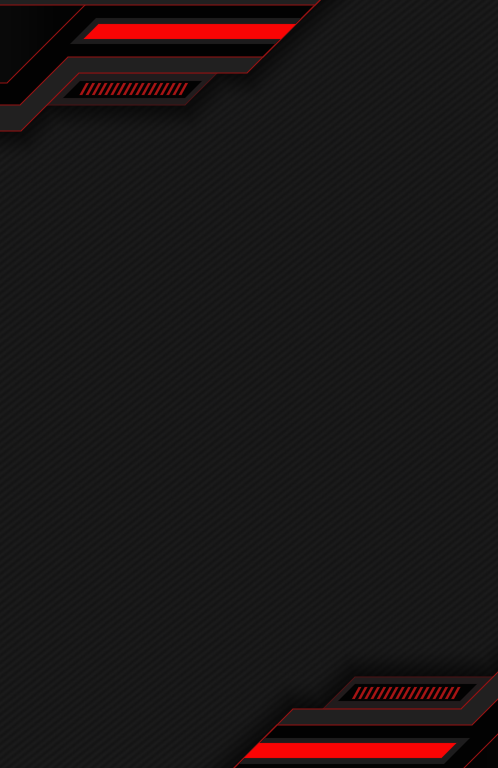
This background is drawn by a Shadertoy shader. Its source:

```glsl
// Dark brushed backdrop with two angular red and black corner panels.
// Each panel is built from bands in y and along a 45 degree slant; the lower
// right panel is the upper left one turned half a circle and shifted.

const vec2 DESIGN = vec2(498.0, 768.0);     // design units across the canvas
const vec2 TURN_SUM = vec2(540.0, 782.0);   // half-turn: p -> TURN_SUM - p
const vec3 BACKDROP = vec3(0.092, 0.092, 0.093);
const vec3 PLATE = vec3(0.130, 0.125, 0.125);
const vec3 FRAME = vec3(0.115, 0.110, 0.112);
const vec3 BADGE = vec3(0.130, 0.105, 0.108);
const vec3 BLACK = vec3(0.006);
const vec3 RED = vec3(0.98, 0.015, 0.015);
const vec3 LINE_RED = vec3(0.60, 0.07, 0.07);
const vec3 DIM_RED = vec3(0.30, 0.07, 0.08);
const vec3 HATCH_RED = vec3(0.66, 0.08, 0.08);
const float LINE_HALF = 0.5;
const float SOFTNESS = 1.4;                 // edge blur in output pixels
const float STRIPE_PERIOD = 5.8;
const float STRIPE_DEPTH = 0.024;
const float GRAIN = 0.004;
const float SHADOW_REACH = 30.0;
const float HATCH_STEP = 6.2;

float hash(vec2 p) {
    p = fract(p * vec2(0.1031, 0.1137));
    p += dot(p, p.yx + 33.33);
    return fract((p.x + p.y) * p.x * 17.0);
}

// Signed distance to the strip lo < v < hi
float band(float v, float lo, float hi) {
    return max(lo - v, v - hi);
}

// Strip in y cut by two slanted ends
float slab(vec2 p, float top, float bottom, float left, float right) {
    return max(band(p.y, top, bottom), band(p.x + p.y, left, right) * 0.7071);
}

// Long arm with a deeper step on its left side
float steppedArm(vec2 p, float armY, float stepY, float stepSlant) {
    float slant = p.x + p.y;
    float stepPart = max(p.y - stepY, (slant - stepSlant) * 0.7071);
    return max((slant - 320.0) * 0.7071, min(p.y - armY, stepPart));
}

float fill(float d, float aa) {
    return 1.0 - smoothstep(-0.5 * aa, 0.5 * aa, d);
}

float outline(float d, float aa) {
    return fill(abs(d) - LINE_HALF, aa);
}

vec3 backdrop(vec2 p) {
    float stripe = sin(6.28319 * dot(p, vec2(0.62, 0.785)) / STRIPE_PERIOD);
    float grain = hash(floor(p / 1.5)) - 0.5;
    return BACKDROP + 0.5 * STRIPE_DEPTH * stripe + GRAIN * grain;
}

void mainImage(out vec4 fragColor, in vec2 fragCoord) {
    vec2 p = fragCoord / iResolution.xy * DESIGN;
    p.y = DESIGN.y - p.y;
    float aa = SOFTNESS * DESIGN.y / iResolution.y;
    vec3 color = backdrop(p);

    // Fold both corners into one panel space
    vec2 q = p.y < 0.5 * DESIGN.y ? p : TURN_SUM - p;
    float body = steppedArm(q, 73.0, 131.0, 152.0);
    float inner = steppedArm(q, 57.0, 105.0, 125.0);
    float badge = slab(q, 73.0, 105.0, 152.0, 290.0);
    float corner = max(q.y - 83.0, (q.x + q.y - 90.0) * 0.7071);

    // Soft shadow on the backdrop
    float reach = smoothstep(-8.0, SHADOW_REACH, min(body, badge));
    color *= mix(0.35, 1.0, reach);

    // Small badge with hatching
    color = mix(color, BADGE, fill(badge, aa));
    color = mix(color, DIM_RED, outline(badge, aa));
    color = mix(color, BLACK, fill(slab(q, 81.0, 98.0, 161.0, 283.0), aa));
    float along = q.x + 0.55 * q.y - 130.0;
    float hatch = abs(fract(along / HATCH_STEP) - 0.5) * HATCH_STEP - 1.4;
    hatch = max(hatch * 0.88, band(q.y, 83.0, 95.0));
    hatch = max(hatch, band(along, 0.0, 17.0 * HATCH_STEP));
    color = mix(color, HATCH_RED, fill(hatch, aa));

    // Stepped plate and its black inlay
    color = mix(color, PLATE, fill(body, aa));
    color = mix(color, BLACK, fill(inner, aa));
    color = mix(color, LINE_RED, outline(body, aa));
    color = mix(color, LINE_RED, outline(inner, aa));

    // Corner tile, faintly lit toward the canvas edge
    vec3 tile = vec3(0.035 - 0.025 * smoothstep(0.0, 70.0, q.x));
    color = mix(color, tile, fill(corner, aa));
    color = mix(color, LINE_RED, outline(corner, aa));

    // Bright bar in its frame
    color = mix(color, FRAME, fill(slab(q, 18.0, 44.0, 114.0, 319.0), aa));
    color = mix(color, RED, fill(slab(q, 24.0, 39.0, 122.5, 320.0), aa));

    // Rim along the outer edge
    float rim = max(q.y - 5.0, (q.x + q.y - 320.0) * 0.7071);
    color = mix(color, PLATE, fill(rim, aa));
    color = mix(color, LINE_RED, outline(rim, aa));

    fragColor = vec4(color, 1.0);
}
```
